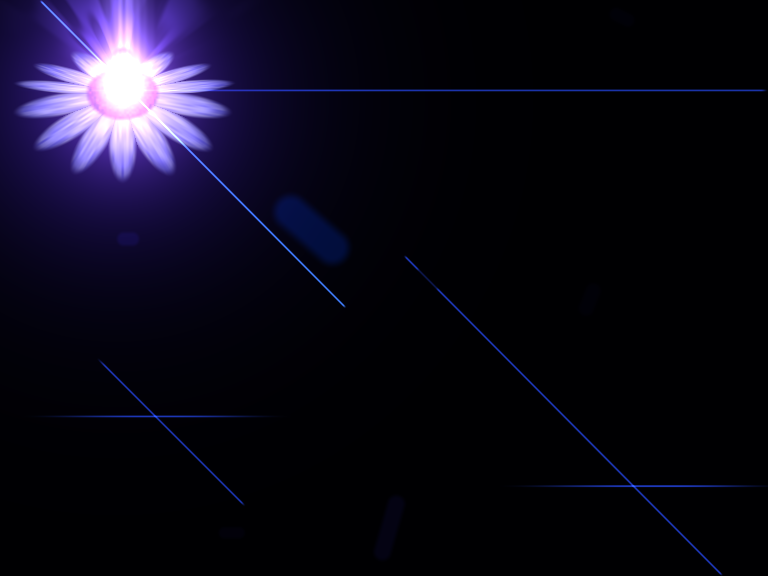
Reproduce this background procedurally as a Shadertoy shader.

```glsl
const vec2 FLOWER = vec2(0.213, 0.838);
const vec2 CORE = vec2(0.215, 0.853);
const float PETALS = 14.0;
const float PETAL_REACH = 0.114;
const vec2 PETAL_SIZE = vec2(0.076, 0.025);
const float TILT_FRONT = 0.80;
const float TILT_BACK = 0.42;
const float LINE_HALF_WIDTH = 0.0011;

const vec3 NIGHT = vec3(0.0, 0.0, 0.008);
const vec3 HALO_INNER = vec3(0.13, 0.065, 0.29);
const vec3 HALO_OUTER = vec3(0.035, 0.022, 0.165);
const vec3 PETAL_BLUE = vec3(0.34, 0.32, 0.85);
const vec3 PETAL_PALE = vec3(0.80, 0.78, 1.0);
const vec3 DISC_PLUM = vec3(0.40, 0.16, 0.48);
const vec3 RAY_VIOLET = vec3(0.36, 0.27, 0.75);
const vec3 CORE_WHITE = vec3(1.25, 1.12, 1.3);
const vec3 LINE_BLUE = vec3(0.13, 0.25, 0.82);
const vec3 LINE_BRIGHT = vec3(0.25, 0.50, 1.0);

// Line endpoints, then brightness, fade-in and fade-out lengths
const vec4 LINES[6] = vec4[](
    vec4(0.069, 1.0, 0.601, 0.465), vec4(0.701, 0.557, 1.255, 0.0),
    vec4(0.168, 0.379, 0.426, 0.121), vec4(0.0, 0.843, 1.334, 0.843),
    vec4(0.035, 0.277, 0.508, 0.277), vec4(0.86, 0.156, 1.37, 0.156));
const vec3 FADES[6] = vec3[](
    vec3(1.0, 0.01, 0.01), vec3(0.9, 0.01, 0.01), vec3(0.85, 0.06, 0.03),
    vec3(0.8, 0.45, 0.01), vec3(0.85, 0.45, 0.45), vec3(1.0, 0.5, 0.4));

// Faint lens ghosts: capsule endpoints, then radius and strength
const vec4 GHOSTS[6] = vec4[](
    vec4(0.505, 0.632, 0.577, 0.570), vec4(0.688, 0.125, 0.664, 0.042),
    vec4(0.215, 0.585, 0.230, 0.585), vec4(1.030, 0.495, 1.018, 0.465),
    vec4(0.390, 0.075, 0.415, 0.075), vec4(1.070, 0.975, 1.090, 0.965));
const vec2 GHOST_LOOK[6] = vec2[](
    vec2(0.035, 1.0), vec2(0.018, 0.28), vec2(0.014, 0.4),
    vec2(0.016, 0.09), vec2(0.012, 0.13), vec2(0.014, 0.09));

float hash(vec2 p) {
    return fract(sin(dot(p, vec2(127.1, 311.7))) * 43758.5);
}

float noise(vec2 p) {
    vec2 i = floor(p), f = fract(p);
    f = f * f * (3.0 - 2.0 * f);
    return mix(mix(hash(i), hash(i + vec2(1, 0)), f.x),
               mix(hash(i + vec2(0, 1)), hash(i + vec2(1, 1)), f.x), f.y);
}

float gauss(float d, float width) {
    return exp(-d * d / (width * width));
}

// Distance to a segment in x, position along it in y
vec2 segment(vec2 p, vec4 s) {
    vec2 dir = s.zw - s.xy;
    float t = clamp(dot(p - s.xy, dir) / dot(dir, dir), 0.0, 1.0);
    return vec2(length(p - s.xy - dir * t), t);
}

vec3 addRays(vec3 col, vec2 p) {
    vec2 q = p - CORE;
    float r = length(q);
    float angle = atan(q.x, q.y);
    float up = smoothstep(1.25, 0.5, abs(angle)) * smoothstep(0.0, 0.06, q.y);
    float streak = smoothstep(0.42, 0.85, noise(vec2(angle * 9.0 + 20.0, r * 12.0)));
    col += RAY_VIOLET * up * (0.12 + 0.55 * streak) * gauss(r, 0.19);
    float stripes = 0.65 + 0.5 * noise(vec2(q.x * 160.0, 3.0));
    float beam = gauss(q.x, 0.033) * smoothstep(-0.02, 0.04, q.y) * exp(-q.y * 4.0);
    return col + vec3(0.72, 0.64, 1.05) * beam * stripes;
}

vec3 addFlower(vec3 col, vec2 p) {
    vec2 q = p - FLOWER;
    q.y /= q.y < 0.0 ? TILT_FRONT : TILT_BACK;
    float r = length(q);

    // Fold the plane into one petal per sector
    float sector = 6.2831853 / PETALS;
    float angle = atan(q.x, -q.y);
    float id = floor(angle / sector + 0.5);
    float seed = hash(vec2(mod(id, PETALS), 4.0));
    float bend = angle - id * sector;
    vec2 local = r * vec2(cos(bend), sin(bend));
    vec2 size = PETAL_SIZE * vec2(0.95 + 0.1 * seed, 0.9 + 0.15 * seed);
    float d = (length((local - vec2(PETAL_REACH, 0.0)) / size) - 1.0) * size.y;
    float cover = smoothstep(0.003, -0.004, d);
    float grain = noise(vec2(local.x * 35.0, local.y * 240.0) + id * 7.0);
    float pale = smoothstep(0.20, 0.07, r) * 0.65 + grain * 0.45 - 0.05;
    vec3 petal = mix(PETAL_BLUE, PETAL_PALE, clamp(pale, 0.0, 1.0));
    petal *= mix(0.72, 1.05, smoothstep(0.0, -0.012, d));
    col = mix(col, petal, cover * 0.95);

    // Speckled disc
    vec2 e = (p - FLOWER) / vec2(0.062, 0.046);
    float speckle = 0.7 + 0.6 * noise(p * 230.0);
    return mix(col, DISC_PLUM * speckle, smoothstep(1.08, 0.9, length(e)) * 0.9);
}

void mainImage(out vec4 fragColor, in vec2 fragCoord) {
    vec2 p = fragCoord / iResolution.y;
    float pixel = 1.0 / iResolution.y;

    // Halo and flower
    float r = length(p - FLOWER + vec2(0.01, 0.01));
    vec3 col = NIGHT + HALO_INNER * gauss(r, 0.21) + HALO_OUTER * gauss(r, 0.34);
    col = addRays(col, p);
    col = addFlower(col, p);

    // Burning core
    float core = length((p - CORE) * vec2(1.0, 0.85));
    col += CORE_WHITE * gauss(core, 0.046) + vec3(0.34, 0.20, 0.48) * gauss(core, 0.105);

    // Ghosts and thin light streaks
    for (int i = 0; i < 6; i++) {
        float ghost = segment(p, GHOSTS[i]).x / GHOST_LOOK[i].x;
        vec3 tint = i == 0 ? vec3(0.0, 0.05, 0.20) : vec3(0.05, 0.04, 0.24);
        col += tint * GHOST_LOOK[i].y * smoothstep(1.1, 0.5, ghost);

        vec2 s = segment(p, LINES[i]);
        float line = 1.0 - smoothstep(0.0, LINE_HALF_WIDTH + pixel, s.x);
        line *= FADES[i].x * smoothstep(0.0, FADES[i].y, s.y)
              * smoothstep(0.0, FADES[i].z, 1.0 - s.y);
        if (i == 1) line *= 1.0 - 0.6 * smoothstep(0.04, 0.05, s.y) * smoothstep(0.11, 0.10, s.y);
        col += (i == 0 ? LINE_BRIGHT : LINE_BLUE) * line;
    }
    fragColor = vec4(clamp(col, 0.0, 1.0), 1.0);
}
```
